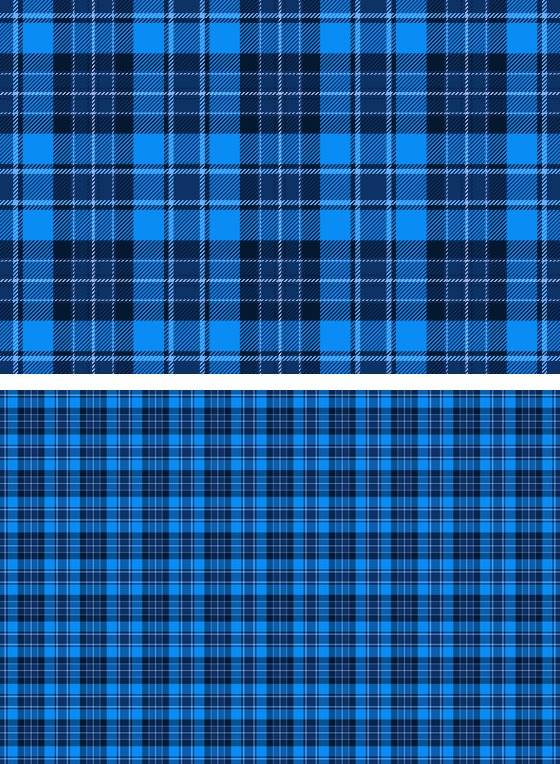
Top: one tile. Bottom: repeated 3 by 3.
Reproduce this pattern procedurally as a WebGL 1 fragment shader.

```glsl
precision highp float;
// Blue tartan: a mirrored sett woven in both directions with a diagonal twill.

uniform vec2 u_resolution;

const vec2 REPEATS = vec2(3.0, 2.0);
const float TWILL_RIBS = 48.0; // ribs per repeat, whole so that it tiles
const float SETT = 256.0;      // threads per repeat

// Coverage of a band between two thread distances, softened over one pixel.
float band(float d, float from, float to, float pixel) {
  return clamp((d - from) / pixel + 0.5, 0.0, 1.0)
       * clamp((to - d) / pixel + 0.5, 0.0, 1.0);
}

// Thread colour along one axis; the sett mirrors about the repeat's centre.
vec3 threadColor(float t, float pixel) {
  vec3 black = vec3(0.015, 0.095, 0.19);
  vec3 bright = vec3(0.04, 0.55, 0.96);
  vec3 light = vec3(0.40, 0.70, 1.0);
  vec3 pale = vec3(0.66, 0.74, 0.93);
  float d = abs(fract(t) - 0.5) * SETT;

  vec3 color = vec3(0.05, 0.195, 0.40);
  // Broad bands
  color = mix(color, black, band(d, 31.0, 55.0, pixel));
  color = mix(color, bright, band(d, 55.0, 97.0, pixel));
  color = mix(color, black, band(d, 97.0, 103.2, pixel));
  color = mix(color, light, band(d, 103.2, 110.0, pixel));
  // Fine lines
  color = mix(color, black, 0.7 * band(d, 6.0, 8.0, pixel));
  color = mix(color, pale, band(d, -2.0, 1.9, pixel));
  color = mix(color, pale, 0.9 * band(d, 25.9, 28.1, pixel));
  return color;
}

void main() {
  vec2 cloth = gl_FragCoord.xy / u_resolution * REPEATS;
  vec2 pixel = REPEATS / u_resolution;

  vec3 warp = threadColor(cloth.x, pixel.x * SETT);
  vec3 weft = threadColor(cloth.y, pixel.y * SETT);

  // Twill ribs rise to the right and show warp and weft in turn
  float rib = abs(fract((cloth.x - cloth.y) * TWILL_RIBS) - 0.5);
  float soft = 0.6 * TWILL_RIBS * pixel.x;
  float warpOnTop = smoothstep(0.25 - soft, 0.25 + soft, rib);

  gl_FragColor = vec4(mix(weft, warp, warpOnTop), 1.0);
}
```
